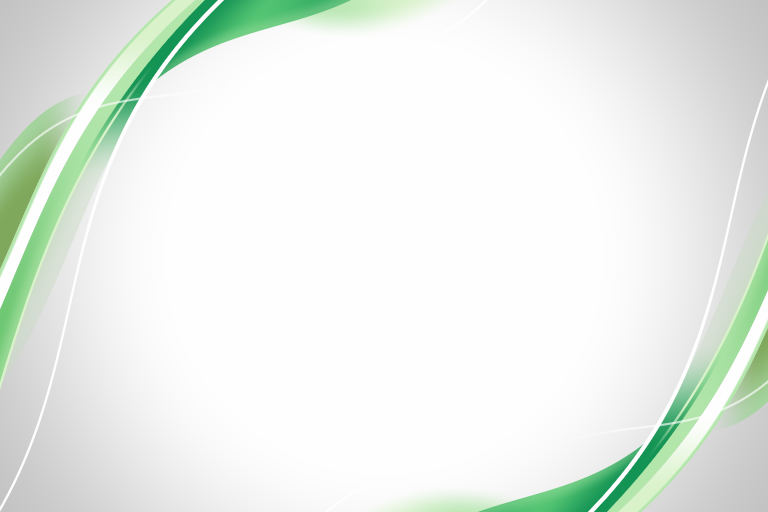
Give the GLSL for this background, as a Shadertoy shader.

```glsl
#define PIVOT_SUM vec2(1.5625, 1.023)
#define LINE_WIDTH 0.0035
#define PAPER vec3(0.996)
#define CORNER_GREY vec3(0.76, 0.76, 0.765)
#define PALE vec3(0.85, 0.95, 0.79)
#define LEAF vec3(0.43, 0.78, 0.45)
#define MINT vec3(0.70, 0.90, 0.67)
#define EMERALD vec3(0.33, 0.77, 0.45)
#define DEEP vec3(0.08, 0.58, 0.33)
#define OLIVE vec3(0.50, 0.66, 0.36)
#define VEIL vec3(0.79, 0.86, 0.77)

// Cubic through four values at t = 0, 1, 2, 3
float cubic(float t, vec4 v) {
    vec3 d = v.yzw - v.xyz;
    vec2 e = d.yz - d.xy;
    return v.x + t * (d.x + (t - 1.0) / 2.0 * (e.x + (t - 2.0) / 3.0 * (e.y - e.x)));
}

// Signed field to a distance in canvas heights
float toDistance(float field) {
    float slope = length(vec2(dFdx(field), dFdy(field))) * iResolution.y;
    return field / max(slope, 1e-4);
}

// Antialiased coverage where the field is positive
float inside(float field) {
    return clamp(0.5 + toDistance(field) * iResolution.y, 0.0, 1.0);
}

float stroke(float field, float width) {
    float d = 0.5 * width - abs(toDistance(field));
    return clamp(0.5 + d * iResolution.y, 0.0, 1.0);
}

// One corner wave; p.y runs downward from the top edge
vec3 drawWave(vec3 col, vec2 p) {
    // Steep curves: x as a function of y
    float row = p.y / 0.2;
    float outer = p.x - cubic(row, vec4(0.336, 0.160, 0.055, -0.035));
    float seam = p.x - cubic(row, vec4(0.381, 0.201, 0.088, 0.002));
    float rim = p.x - cubic(row, vec4(0.412, 0.244, 0.129, 0.049));
    float veilEdge = p.x - cubic(row, vec4(0.434, 0.273, 0.172, 0.086));
    float thread = p.x - cubic(row, vec4(0.432, 0.273, 0.186, 0.135));

    // Shallow curves: y as a function of x
    float leafTop = p.y - cubic(p.x / 0.055, vec4(0.3125, 0.246, 0.203, 0.182));
    float swoosh = cubic((p.x - 0.30) / 0.13, vec4(0.160, 0.086, 0.045, -0.002)) - p.y;
    float plume = cubic((p.x - 0.527) / 0.123, vec4(0.053, 0.072, 0.062, 0.0)) - p.y;
    float crossing = p.y - cubic(p.x / 0.143, vec4(0.342, 0.227, 0.191, 0.168));
    float hook = p.y - cubic((p.x - 0.83) / 0.04, vec4(0.082, 0.062, 0.035, 0.0));

    // Olive leaf behind the ribbon
    float leafFade = 1.0 - smoothstep(0.07, 0.18, p.x);
    vec3 leafColor = mix(MINT * 0.92, OLIVE, smoothstep(0.0, 0.13, leafTop));
    col = mix(col, leafColor, inside(leafTop) * inside(-outer) * leafFade);

    // Pale plume and emerald swoosh along the top
    float plumeFade = smoothstep(0.50, 0.62, p.x) * smoothstep(-0.005, 0.06, plume);
    vec3 plumeColor = mix(MINT, PALE, smoothstep(0.65, 0.82, p.x));
    col = mix(col, plumeColor, plumeFade * 0.9);
    vec3 swooshColor = mix(DEEP, EMERALD, smoothstep(-0.01, 0.11, thread));
    swooshColor = mix(swooshColor, DEEP, 0.45 * smoothstep(0.50, 0.64, p.x));
    swooshColor = mix(MINT, swooshColor, 0.65 + 0.35 * smoothstep(0.0, 0.03, swoosh));
    col = mix(col, swooshColor, inside(swoosh) * inside(thread));

    // Translucent veil on the inner side
    float veilFade = 0.45 + 0.45 * smoothstep(0.0, 0.06, -veilEdge);
    col = mix(col, VEIL, inside(rim) * inside(-veilEdge) * veilFade);

    // Ribbon: white stripe turning pale at the top, then the green band
    vec3 stripe = mix(PALE, PAPER, smoothstep(0.05, 0.22, p.y));
    stripe = mix(MINT, stripe, smoothstep(0.004, 0.010, outer));
    col = mix(col, stripe, inside(outer) * inside(-seam));
    vec3 band = mix(MINT, LEAF, smoothstep(0.18, 0.65, p.y));
    band = mix(band, MINT, 0.6 * smoothstep(-0.035, 0.0, rim));
    col = mix(col, band, inside(seam) * inside(-rim));

    // Deep fold beside the thread
    float foldFade = 1.0 - smoothstep(0.15, 0.36, p.y);
    col = mix(col, mix(EMERALD, DEEP, foldFade),
              inside(rim + 0.012) * inside(-thread) * foldFade);

    // Fine light lines
    float rimFade = smoothstep(0.12, 0.25, p.y);
    col = mix(col, PALE, stroke(rim, 1.3 * LINE_WIDTH) * rimFade);
    float threadWidth = LINE_WIDTH * mix(2.4, 1.3, smoothstep(0.1, 0.6, p.y));
    col = mix(col, PAPER, stroke(thread, threadWidth));
    float crossFade = 1.0 - smoothstep(0.30, 0.50, p.x);
    col = mix(col, PAPER, stroke(crossing, LINE_WIDTH * 1.2) * crossFade * 0.65);
    float hookFade = smoothstep(0.81, 0.90, p.x);
    return mix(col, PAPER, stroke(hook, LINE_WIDTH * 1.2) * hookFade);
}

void mainImage(out vec4 fragColor, in vec2 fragCoord) {
    vec2 uv = fragCoord / iResolution.xy;
    vec2 p = vec2(1.5 * uv.x, 1.0 - uv.y);

    // White center falling off to grey corners
    float radius = length(p - vec2(0.75, 0.5));
    vec3 col = mix(PAPER, CORNER_GREY, smoothstep(0.40, 0.95, radius));

    // The wave and its half-turn twin
    col = drawWave(col, p);
    col = drawWave(col, PIVOT_SUM - p);
    fragColor = vec4(col, 1.0);
}
```
